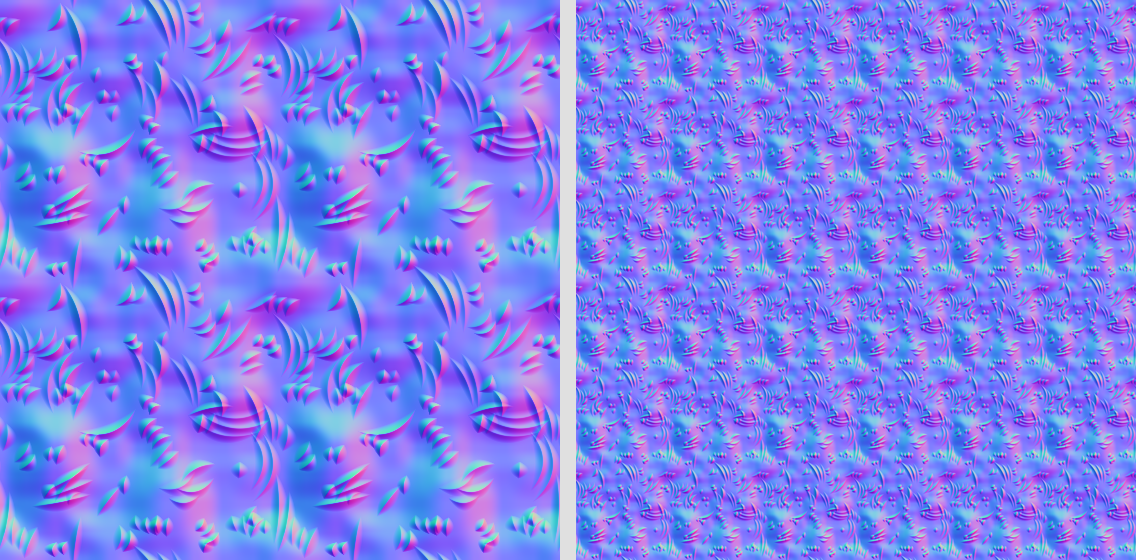
Left: one tile. Right: repeated 3 by 3.
This texture map is drawn by a WebGL 2 fragment shader. Its source:

```glsl
#version 300 es
precision highp float;
// Tangent-space normal map of tufted, curved blades over a softly rolling ground.
// Each wrapped grid cell holds a small tuft; the slopes of all its sharp-crested
// blades and of two octaves of noise are added, then encoded as a normal.

uniform vec2 u_resolution;
out vec4 fragColor;

const float REPEATS = 2.0;           // whole tiles across the canvas
const int CELLS = 8;                 // tuft cells per tile side
const int REACH = 2;                 // neighbour cells searched
const int MAX_BLADES = 3;            // blades in the fullest tuft
const float LEAN = 1.12;             // mean blade direction, radians
const vec2 SPREAD = vec2(0.8, 1.7);  // direction spread, short to long blades
const vec2 HALF_LENGTH = vec2(0.036, 0.145);
const vec2 HALF_WIDTH = vec2(0.023, 0.035);
const vec2 STEEPNESS = vec2(0.9, 2.0);
const float MAX_BEND = 0.5;          // sagitta as a share of half length
const float SPACING = 0.034;         // gap between blades of a tuft
const float FAN = 0.16;              // turn from one blade to the next
const float CREST = 0.0025;          // softness of the blade ridge
const float GROUND = 0.5;            // strength of the rolling ground

// Integer hash: three values in 0..1
vec3 hash3(ivec2 cell, int id) {
  uvec3 v = uvec3(uvec2(cell), uint(id)) * 1664525u + 1013904223u;
  v.x += v.y * v.z;
  v.y += v.z * v.x;
  v.z += v.x * v.y;
  v ^= v >> 16u;
  v.x += v.y * v.z;
  v.y += v.z * v.x;
  v.z += v.x * v.y;
  return vec3(v >> 8u) / 16777216.0;
}

ivec2 wrapCell(ivec2 cell, int period) {
  return (cell + 4 * period) % period;
}

// Analytic slope of value noise that wraps after a whole period
vec2 noiseSlope(vec2 p, int period, int seed) {
  vec2 scaled = p * float(period);
  ivec2 cell = ivec2(floor(scaled));
  vec2 f = fract(scaled);
  vec2 u = f * f * f * (f * (f * 6.0 - 15.0) + 10.0);
  vec2 du = 30.0 * f * f * (f - 1.0) * (f - 1.0);
  float a = hash3(wrapCell(cell, period), seed).x;
  float b = hash3(wrapCell(cell + ivec2(1, 0), period), seed).x;
  float c = hash3(wrapCell(cell + ivec2(0, 1), period), seed).x;
  float d = hash3(wrapCell(cell + ivec2(1, 1), period), seed).x;
  return du * (vec2(b - a, c - a) + (a - b - c + d) * u.yx);
}

// Slope of one bent, tapered blade lying along x; its height is a squared ridge
vec2 bladeSlope(vec2 p, float len, float width, float bend) {
  float along = p.x / len;
  float across = p.y - bend * p.x * along;
  float ridge = max(1.0 - along * along - abs(across) / width, 0.0);
  float side = across / sqrt(across * across + CREST * CREST);
  float taper = -2.0 * along * width / len;
  return ridge * vec2(taper + 2.0 * side * bend * along, -side);
}

// Summed slope of the blades in one tuft; p is relative to its centre
vec2 tuftSlope(vec2 p, ivec2 cell) {
  vec3 shape = hash3(cell, 1);
  vec3 pose = hash3(cell, 2);
  float size = shape.x * shape.x;
  float angle = LEAN + (pose.x + pose.y - 1.0) * mix(SPREAD.x, SPREAD.y, size);
  float bend = (shape.y * 2.0 - 1.0) * MAX_BEND;
  int count = 1 + int(pose.z * float(MAX_BLADES));
  vec2 slope = vec2(0.0);
  for (int i = 0; i < count; i++) {
    vec3 vary = hash3(cell, 10 + i);
    float rank = float(i) - 0.5 * float(count - 1);
    float turn = angle + rank * FAN;
    mat2 frame = mat2(cos(turn), sin(turn), -sin(turn), cos(turn));
    float len = mix(HALF_LENGTH.x, HALF_LENGTH.y, size) * mix(0.7, 1.0, vary.x);
    float width = mix(HALF_WIDTH.x, HALF_WIDTH.y, vary.y);
    vec2 local = p * frame - vec2((vary.z - 0.5) * len, rank * SPACING);
    float steep = mix(STEEPNESS.x, STEEPNESS.y, fract(vary.x + vary.z));
    slope += frame * bladeSlope(local, len, width, bend) * steep;
  }
  return slope;
}

// Gather tufts from the surrounding wrapped cells
vec2 coatSlope(vec2 p) {
  ivec2 home = ivec2(floor(p * float(CELLS)));
  vec2 slope = vec2(0.0);
  for (int y = -REACH; y <= REACH; y++) {
    for (int x = -REACH; x <= REACH; x++) {
      ivec2 cell = home + ivec2(x, y);
      ivec2 wrapped = wrapCell(cell, CELLS);
      vec2 centre = (vec2(cell) + hash3(wrapped, 0).xy) / float(CELLS);
      slope += tuftSlope(p - centre, wrapped);
    }
  }
  return slope;
}

void main() {
  vec2 p = fract(gl_FragCoord.xy / u_resolution * REPEATS);
  vec2 ground = noiseSlope(p, 5, 31) + 0.6 * noiseSlope(p, 10, 32);
  vec2 slope = coatSlope(p) + GROUND * ground;
  vec3 normal = normalize(vec3(-slope, 1.0));
  fragColor = vec4(normal * 0.5 + 0.5, 1.0);
}
```
